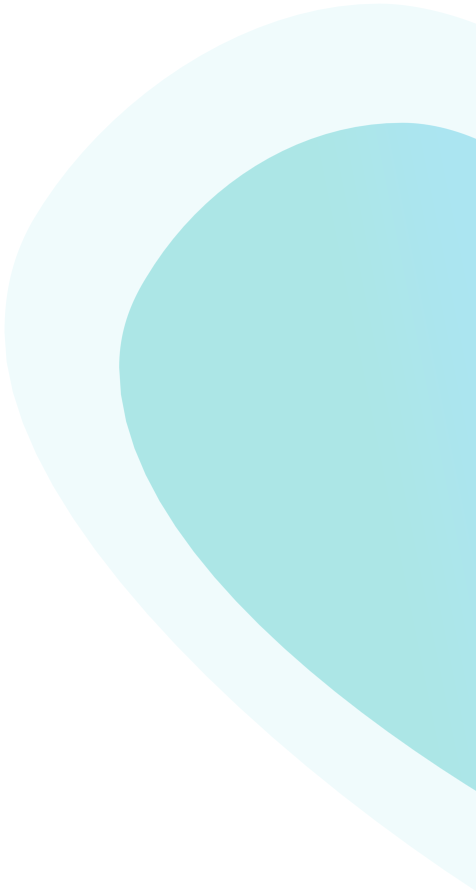
This background is drawn by a Shadertoy shader. Its source:

```glsl
#define PAPER vec3(1.0)
#define HALO vec3(0.941, 0.984, 0.988)
#define TEAL vec3(0.675, 0.902, 0.902)
#define SKY vec3(0.671, 0.898, 0.945)
#define ASPECT 0.53125
#define CURVES 4
#define STEPS 20

vec2 bezier(vec2 a, vec2 b, vec2 c, vec2 d, float t) {
    float s = 1.0 - t;
    return s * s * s * a + 3.0 * s * s * t * b + 3.0 * s * t * t * c + t * t * t * d;
}

// Updates the squared distance and the inside sign for one edge
void addEdge(vec2 p, vec2 a, vec2 b, inout float distSq, inout float side) {
    vec2 edge = b - a;
    vec2 rel = p - a;
    vec2 gap = rel - edge * clamp(dot(rel, edge) / dot(edge, edge), 0.0, 1.0);
    distSq = min(distSq, dot(gap, gap));
    bool crosses = (a.y > p.y) != (b.y > p.y);
    if (crosses && rel.x < edge.x * rel.y / edge.y) side = -side;
}

// Signed distance to a closed chain of cubic curves, negative inside
float blobDistance(vec2 p, vec2 knots[13]) {
    float distSq = 10.0;
    float side = 1.0;
    vec2 last = knots[0];
    for (int i = 0; i < CURVES; i++) {
        int k = i * 3;
        for (int j = 1; j <= STEPS; j++) {
            float t = float(j) / float(STEPS);
            vec2 next = bezier(knots[k], knots[k + 1], knots[k + 2], knots[k + 3], t);
            addEdge(p, last, next, distSq, side);
            last = next;
        }
    }
    addEdge(p, last, knots[0], distSq, side);
    return side * sqrt(distSq);
}

float cover(float dist, float pixel) {
    return 1.0 - smoothstep(-0.7 * pixel, 0.7 * pixel, dist);
}

void mainImage(out vec4 fragColor, in vec2 fragCoord) {
    vec2 p = fragCoord / iResolution.xy * vec2(ASPECT, 1.0);
    float pixel = 1.0 / iResolution.y;

    // Outlines run from lower right, around the left side, to upper right
    vec2 outer[13] = vec2[13](
        vec2(0.573, -0.021), vec2(0.326, 0.130), vec2(0.005, 0.414),
        vec2(0.005, 0.629), vec2(0.005, 0.681), vec2(0.017, 0.719),
        vec2(0.036, 0.753), vec2(0.115, 0.888), vec2(0.273, 0.996),
        vec2(0.423, 0.996), vec2(0.471, 0.996), vec2(0.531, 0.978),
        vec2(0.573, 0.954));
    vec2 inner[13] = vec2[13](
        vec2(0.573, 0.092), vec2(0.404, 0.191), vec2(0.133, 0.388),
        vec2(0.133, 0.590), vec2(0.133, 0.629), vec2(0.145, 0.661),
        vec2(0.163, 0.690), vec2(0.224, 0.792), vec2(0.332, 0.863),
        vec2(0.449, 0.863), vec2(0.488, 0.863), vec2(0.534, 0.849),
        vec2(0.573, 0.822));

    // Teal drifts to sky blue toward the upper right
    vec3 fill = mix(TEAL, SKY, smoothstep(0.50, 0.68, p.x + 0.2 * p.y));

    vec3 color = mix(PAPER, HALO, cover(blobDistance(p, outer), pixel));
    color = mix(color, fill, cover(blobDistance(p, inner), pixel));
    fragColor = vec4(color, 1.0);
}
```
